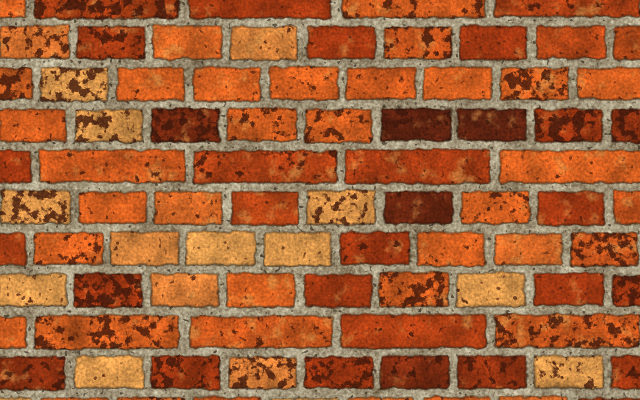
Write a WebGL 2 fragment shader that draws this texture.

```glsl
#version 300 es
precision highp float;
// Weathered brick wall: three courses of short bricks, then one of long ones.
// Each pixel finds its brick cell, measures a rough rounded box inside it,
// and is shaded as stained clay or gritty mortar with gradient noise.
uniform vec2 u_resolution;
out vec4 fragColor;

// Layout, in canvas heights, measured from the top left
const float COURSE = 0.1031;        // height of one course with its joint
const float SHORT_BRICK = 0.1915;   // length of a short brick with its joint
const float TOP_CUT = 0.048;        // part of the first course above the canvas
const float HALF_JOINT = 0.0112;
const float CORNER = 0.005;
const float EVEN_SHIFT = 0.083;
const float ODD_SHIFT = -0.008;
const float SHIFT_JITTER = 0.018;
const float SIZE_JITTER = 0.004;
const float EDGE_ROUGHNESS = 0.007;

// Surface
const float STAIN_SCALE = 36.0;
const float PIT_SCALE = 75.0;
const float GRAIN_SCALE = 135.0;
const vec3 UMBER = vec3(0.24, 0.09, 0.045);
const vec3 RED = vec3(0.61, 0.21, 0.07);
const vec3 ORANGE = vec3(0.82, 0.37, 0.13);
const vec3 TAN = vec3(0.85, 0.59, 0.30);
const vec3 MORTAR_DARK = vec3(0.46, 0.40, 0.30);
const vec3 MORTAR_LIGHT = vec3(0.80, 0.76, 0.65);
const vec3 CREVICE = vec3(0.15, 0.11, 0.07);

vec2 hash2(vec2 p) {
  vec3 h = fract(p.xyx * vec3(0.1031, 0.1030, 0.0973));
  h += dot(h, h.yzx + 33.33);
  return fract((h.xx + h.yz) * h.zy);
}

float cornerSlope(vec2 cell, vec2 corner, vec2 f) {
  return dot(hash2(cell + corner) * 2.0 - 1.0, f - corner);
}

float gradientNoise(vec2 p) {
  vec2 cell = floor(p), f = fract(p);
  vec2 w = f * f * f * (f * (f * 6.0 - 15.0) + 10.0);
  vec2 e = vec2(0.0, 1.0);
  return mix(mix(cornerSlope(cell, e.xx, f), cornerSlope(cell, e.yx, f), w.x),
             mix(cornerSlope(cell, e.xy, f), cornerSlope(cell, e.yy, f), w.x), w.y);
}

float fbm(vec2 p) {
  float sum = 0.0, amplitude = 1.0;
  for (int i = 0; i < 4; i++) {
    sum += amplitude * gradientNoise(p);
    p = mat2(1.6, 1.2, -1.2, 1.6) * p + 17.3;
    amplitude *= 0.55;
  }
  return sum;
}

float roundedBox(vec2 p, vec2 halfSize, float radius) {
  vec2 q = abs(p) - halfSize + radius;
  return length(max(q, 0.0)) + min(max(q.x, q.y), 0.0) - radius;
}

vec3 clay(vec2 p, vec2 id, float tone, float grain) {
  vec2 q = p + id * 3.7;                       // separate pattern per brick
  vec2 wear = hash2(id + 61.0);
  vec3 color = mix(UMBER * 1.4, RED, smoothstep(0.02, 0.16, tone));
  color = mix(color, ORANGE, smoothstep(0.25, 0.52, tone));
  color = mix(color, TAN, smoothstep(0.74, 0.9, tone));
  // Broad firing marks, pale bloom, then dark stains and pits
  float mottle = fbm(q * 13.0);
  color *= 1.0 + 0.38 * mottle;
  color = mix(color, TAN, 0.55 * smoothstep(0.15, 0.7, fbm(q * 19.0 + 40.0) + 0.3 * wear.y - 0.1));
  float stain = fbm(q * STAIN_SCALE) + 0.35 * mottle + 0.75 * wear.x - 0.62;
  color = mix(color, UMBER, 0.8 * smoothstep(0.0, 0.28, stain));
  float pit = smoothstep(0.3, 0.48, gradientNoise(q * PIT_SCALE));
  color = mix(color, UMBER, 0.6 * pit);
  return color * (1.0 + 0.3 * grain);
}

vec3 mortar(vec2 p, float grain) {
  float lightness = 0.52 + 0.55 * fbm(p * 9.0) + 0.5 * fbm(p * 60.0) + 0.6 * grain;
  vec3 color = mix(MORTAR_DARK, MORTAR_LIGHT, clamp(lightness, -0.2, 1.2));
  float hole = smoothstep(0.25, 0.45, gradientNoise(p * 88.0 + 9.0));
  return mix(color, CREVICE, 0.6 * hole);
}

void main() {
  vec2 p = vec2(gl_FragCoord.x, u_resolution.y - gl_FragCoord.y) / u_resolution.y;
  float blur = 1.0 / u_resolution.y;

  // Brick cell: every fourth course is laid with long bricks
  float row = floor((p.y + TOP_CUT) / COURSE);
  bool isLong = mod(row, 4.0) < 0.5;
  float pitch = isLong ? 2.0 * SHORT_BRICK : SHORT_BRICK;
  float shift = mod(row, 2.0) < 0.5 ? EVEN_SHIFT : ODD_SHIFT;
  shift += (hash2(vec2(row, 5.0)).x - 0.5) * SHIFT_JITTER;
  vec2 id = vec2(floor((p.x - shift) / pitch), row);
  vec2 local = p - (id + 0.5) * vec2(pitch, COURSE) - vec2(shift, -TOP_CUT);

  // Rough outline with a little change of size and place
  vec2 vary = hash2(id + 23.0) - 0.5;
  vec2 halfSize = 0.5 * vec2(pitch, COURSE) - HALF_JOINT + vary * SIZE_JITTER;
  float d = roundedBox(local + vary.yx * SIZE_JITTER, halfSize, CORNER);
  d += EDGE_ROUGHNESS * fbm(p * 27.0);

  float tone = hash2(id + 11.0).x;
  tone = isLong ? mix(0.24, 0.66, tone) : tone + 0.16 * (row / 10.0 - 0.5);
  float grain = gradientNoise(p * GRAIN_SCALE) + 0.5 * gradientNoise(p * GRAIN_SCALE * 1.9);

  // Bricks darken at the rim and shade the joint, most of all below
  vec3 brick = clay(p, id, tone, grain) * mix(0.68, 1.0, smoothstep(0.0, 0.006, -d));
  float shade = local.y > 0.0 ? 0.6 : 0.3;
  vec3 joint = mix(mortar(p, grain), CREVICE, shade * (1.0 - smoothstep(0.0, 0.0045, d)));
  fragColor = vec4(mix(brick, joint, smoothstep(-blur, blur, d)), 1.0);
}
```
